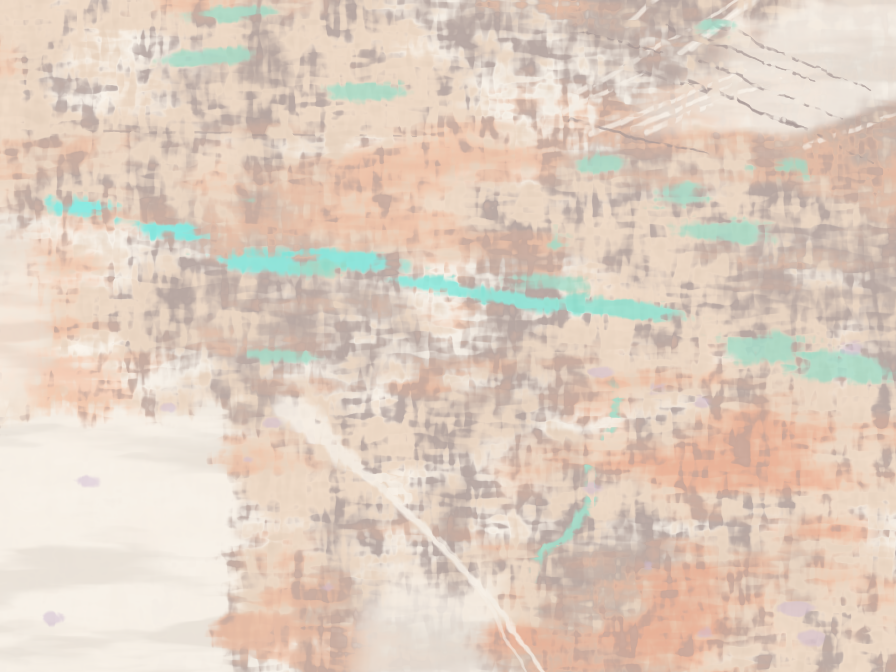
A WebGL 2 fragment shader for this texture:

```glsl
#version 300 es
precision highp float;
uniform vec2 u_resolution;
out vec4 fragColor;

vec3 hash3(vec2 p) {
    vec3 q = fract(p.xyx * vec3(0.1031, 0.1030, 0.0973));
    q += dot(q, q.yxz + 33.33);
    return fract((q.xxy + q.yzz) * q.zyx);
}

// Cellular noise with softly blended cells
float softCells(vec2 p) {
    vec2 id = floor(p), f = fract(p);
    float sum = 0.0, total = 0.0;
    for (int y = -1; y <= 1; y++)
        for (int x = -1; x <= 1; x++) {
            vec2 o = vec2(x, y);
            vec3 r = hash3(id + o + 200.0);
            vec2 d = o + r.xy - f;
            float w = exp(-7.0 * dot(d, d));
            sum += w * r.z;
            total += w;
        }
    return sum / total;
}

float layered(vec2 p, float seed, int octaves) {
    float sum = 0.0, total = 0.0, amp = 1.0;
    p += seed * vec2(17.3, 9.7);
    for (int i = 0; i < octaves; i++) {
        sum += amp * softCells(p);
        total += amp;
        amp *= 0.55;
        p = p * 2.0 + 5.3;
    }
    return 0.5 + (sum / total - 0.5) * 1.7;
}

float dab(vec2 p, vec2 centre, vec2 size, float tilt, float rough) {
    vec2 d = p - centre;
    d.y -= d.x * tilt;
    return 1.0 - smoothstep(0.45, 1.05, length(d / size) + rough);
}

float scratch(vec2 p, vec2 a, vec2 b, float width) {
    vec2 d = b - a;
    float t = clamp(dot(p - a, d) / dot(d, d), 0.0, 1.0);
    float w = width * (1.0 - 0.7 * t);
    return 1.0 - smoothstep(w * 0.4, w + 0.0015, length(p - a - d * t));
}

float roughBox(vec2 p, vec2 lo, vec2 hi, float soft) {
    vec2 m = smoothstep(lo - soft, lo + soft, p) * (1.0 - smoothstep(hi - soft, hi + soft, p));
    return m.x * m.y;
}

void main() {
    vec2 p = gl_FragCoord.xy / u_resolution.y;
    vec3 cream = vec3(0.97, 0.945, 0.91), beige = vec3(0.935, 0.855, 0.78);
    vec3 grey = vec3(0.745, 0.68, 0.65), shadow = vec3(0.65, 0.59, 0.58);
    vec3 peach = vec3(0.95, 0.77, 0.66), rust = vec3(0.93, 0.67, 0.56);
    vec3 mint = vec3(0.63, 0.87, 0.79), cyan = vec3(0.49, 0.94, 0.92), lilac = vec3(0.82, 0.74, 0.83);

    // Broad fields, brushed bands and fine weave
    float broad = layered(p * vec2(3.0, 4.0), 3.0, 4);
    float bands = layered(p * vec2(3.0, 17.0), 4.0, 4);
    float column = layered(p * vec2(15.0, 3.5), 5.0, 4);
    float mottle = layered(p * vec2(34.0, 27.0), 6.0, 3);
    float weave = 0.5 * (layered(p * vec2(130.0, 36.0), 7.0, 1) + layered(p * vec2(32.0, 125.0), 8.0, 1));
    float grain = 0.6 * (mottle - 0.5) + 0.6 * (weave - 0.5);
    vec2 warp = 0.045 * vec2(bands - 0.5, column - 0.5) + 0.03 * grain;

    // Pale ground under worn grey paint
    float wash = layered(p * vec2(4.0, 11.0), 9.0, 4);
    vec3 col = mix(beige, cream, smoothstep(0.45, 0.85, wash + 0.4 * grain));
    float leftFade = 1.0 - smoothstep(0.08, 0.42, p.x);
    float worn = 0.59 + 0.5 * (broad - 0.5) + 0.3 * (bands - 0.5) + 0.35 * (column - 0.5) + 0.8 * grain;
    worn -= 0.36 * leftFade;
    col = mix(col, grey, 0.92 * smoothstep(0.25, 0.85, worn));

    // Warm horizontal smears
    float lowRight = smoothstep(0.45, 0.9, p.x) * (1.0 - smoothstep(0.3, 0.65, p.y));
    float heat = 0.55 * bands + 0.45 * layered(p * vec2(4.0, 7.0), 10.0, 4) + 0.1 * lowRight + 0.35 * grain;
    col = mix(col, peach, 0.65 * smoothstep(0.5, 0.78, heat));
    col = mix(col, rust, 0.6 * smoothstep(0.66, 0.95, heat) * (0.35 + 0.65 * lowRight));

    // Dark pitted grain
    float pits = smoothstep(0.53, 0.85, mottle * 0.5 + weave * 0.5 + 0.25 * (column - 0.5));
    col = mix(col, shadow, 0.5 * pits * smoothstep(0.3, 0.7, worn));

    // Bare cream areas
    vec2 q = p + warp;
    float bare = roughBox(q, vec2(-0.2), vec2(0.345, 0.385), 0.016);
    bare = max(bare, 0.8 * roughBox(q, vec2(0.55, -0.2), vec2(0.74, 0.14), 0.03));
    bare = max(bare, 0.85 * dab(q, vec2(1.24, 0.94), vec2(0.22, 0.13), 0.5, 0.7 * (0.5 - wash)));
    bare = max(bare, 0.7 * dab(q, vec2(0.0, 0.52), vec2(0.09, 0.2), 0.0, 0.5 * (0.5 - bands)));
    col = mix(col, cream - 0.05 * smoothstep(0.5, 0.9, bands) - 0.04 * grain, bare * 0.95);

    // Fan of light and dark scratches, upper right
    for (int i = 0; i < 18; i++) {
        vec3 r = hash3(vec2(float(i) * 7.1, 31.0));
        bool light = i % 2 == 0;
        vec2 a = vec2(0.84 + 0.4 * r.x, 0.78 + 0.22 * r.y);
        vec2 b = a + (0.12 + 0.16 * r.z) * vec2(1.0, light ? 0.35 + 0.6 * r.y : -0.25 - 0.3 * r.x);
        float line = scratch(p + 0.15 * warp, a, b, light ? 0.005 : 0.0025);
        col = mix(col, light ? cream : shadow, line * smoothstep(0.2, 0.7, weave) * 0.7);
    }

    // Long bent scrape with a double strand, and a ruled crease
    vec2 bend = p + 0.12 * warp - vec2(0.035 * sin((0.39 - p.y) * 8.0), 0.0);
    float scrape = scratch(bend + 0.4 * warp, vec2(0.43, 0.39), vec2(0.57, 0.25), 0.03);
    scrape = max(scrape, scratch(bend, vec2(0.5, 0.31), vec2(0.82, -0.01), 0.008));
    scrape = max(scrape, 0.7 * scratch(bend, vec2(0.62, 0.2), vec2(0.79, -0.01), 0.004));
    col = mix(col, cream, 0.8 * scrape);
    float crease = scratch(p + 0.08 * warp, vec2(0.12, 0.805), vec2(0.62, 0.797), 0.002);
    col = mix(col, shadow, 0.45 * crease * smoothstep(0.3, 0.6, weave));

    // Drifting chain of cyan strokes
    float rough = 1.1 * (bands - 0.5) + 0.8 * grain;
    for (int i = 0; i < 7; i++) {
        vec3 r = hash3(vec2(float(i) * 5.3, 71.0));
        float t = float(i) / 6.0;
        vec2 centre = vec2(0.13 + 0.78 * t, 0.67 - 0.13 * t + 0.035 * (r.x - 0.5));
        vec2 size = vec2(0.07 + 0.07 * r.y, mix(0.024, 0.012, t));
        col = mix(col, mix(cyan, mint, 0.7 * t * r.z + 0.15), 0.9 * dab(p, centre, size, -0.12, rough));
    }

    // Scattered mint dabs and lilac specks
    for (int i = 0; i < 15; i++) {
        vec3 r = hash3(vec2(float(i) * 3.7, 113.0));
        vec2 centre = vec2(0.2 + 1.1 * r.x, 0.41 + 0.58 * r.y);
        col = mix(col, mint, 0.75 * dab(p, centre, vec2(0.02 + 0.06 * r.z, 0.011 + 0.012 * r.x), 0.1 * (r.y - 0.5), rough));
        col = mix(col, lilac, 0.5 * dab(p, r.zx * vec2(1.3, 0.5), vec2(0.018, 0.01), 0.0, rough));
    }

    // Meandering mint trickle
    float path = 0.8 + 0.11 * smoothstep(0.12, 0.36, p.y) + 0.012 * sin(p.y * 34.0);
    float trickle = 1.0 - smoothstep(0.003, 0.012, abs(p.x + 0.5 * warp.x - path));
    trickle *= smoothstep(0.08, 0.14, p.y) * (1.0 - smoothstep(0.4, 0.45, p.y));
    col = mix(col, mint, 0.85 * trickle * smoothstep(0.3, 0.6, broad + grain + 0.1));

    fragColor = vec4(clamp(col + 0.045 * grain, 0.0, 1.0), 1.0);
}
```
